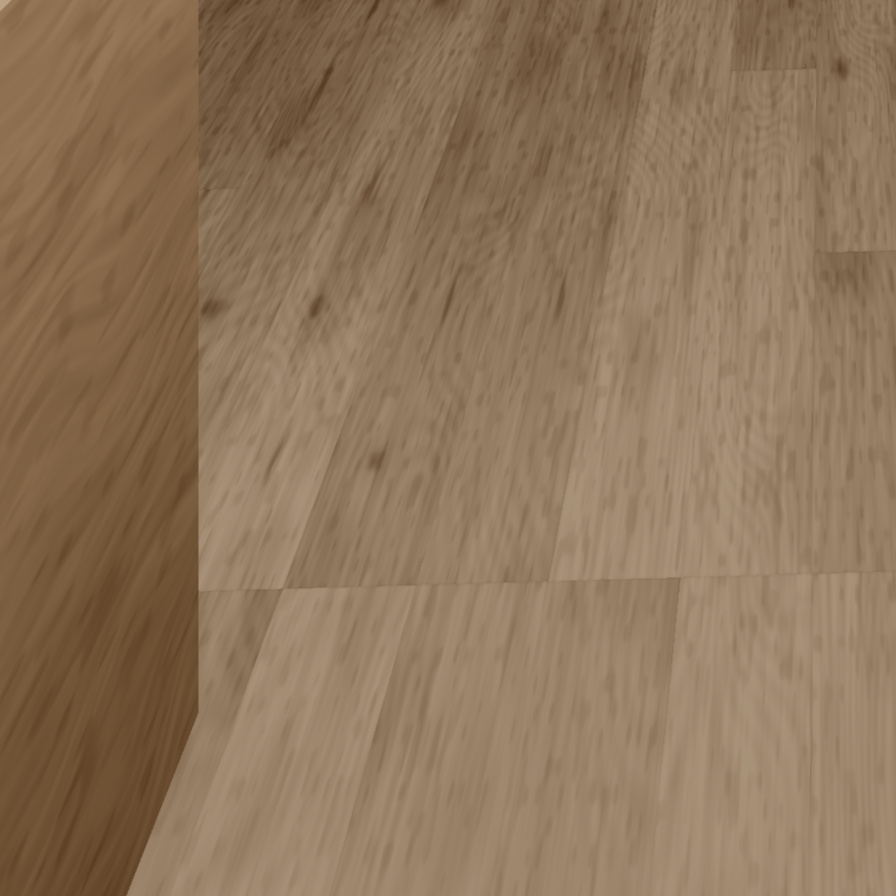
This texture is drawn by a three.js fragment shader. Its source:

```glsl
// Oak floorboards running to a vanishing point beside an upright wooden panel.
// Lanes and joints are cut in perspective coordinates; layered value noise
// adds streaks, growth rings, pores and knots to a dark-to-light wood ramp.
varying vec2 vUv;

const vec3 WOOD_DARK = vec3(0.36, 0.26, 0.16);
const vec3 WOOD_LIGHT = vec3(0.64, 0.55, 0.45);
const vec3 PANEL_TINT = vec3(1.03, 0.98, 0.91);
const vec2 VANISH = vec2(0.9206, 1.983);
const float LANE_WIDTH = 0.09;     // slope between neighbouring seams
const float LANE_SHIFT = 0.009;
const float JOINT_TILT = 0.0285;
const float NEAR_JOINT = 0.617;    // joint shared by every lane
const float PANEL_EDGE = 0.222;
const float PANEL_FOOT = 0.206;
const float FOOT_SLOPE = 0.393;
const float SMOOTH_STEP = 0.0005;  // half spacing of the edge samples

// Per-lane values, counted from the right: lanes 0-3, then 4-7
const vec4 FAR_JOINT_A = vec4(0.792, 0.946, 1.2, 1.2);
const vec4 FAR_JOINT_B = vec4(1.2, 1.2, 1.2, 0.853);
const vec4 NEAR_TONE_A = vec4(0.03, 0.04, -0.05, -0.04);
const vec4 NEAR_TONE_B = vec4(0.02, -0.12, -0.10, -0.10);
const vec4 MID_TONE_A = vec4(-0.10, 0.06, 0.06, -0.10);
const vec4 MID_TONE_B = vec4(-0.10, 0.07, -0.05, 0.05);
const vec4 FAR_TONE_A = vec4(0.0, -0.10, 0.0, 0.0);
const vec4 FAR_TONE_B = vec4(0.0, 0.0, 0.0, -0.10);

float hash(vec2 p) {
  vec3 q = fract(p.xyx * 0.1031);
  q += dot(q, q.yzx + 33.33);
  return fract((q.x + q.y) * q.z);
}

float noise(vec2 p) {
  vec2 i = floor(p), f = fract(p);
  f = f * f * (3.0 - 2.0 * f);
  return mix(mix(hash(i), hash(i + vec2(1.0, 0.0)), f.x),
             mix(hash(i + vec2(0.0, 1.0)), hash(i + vec2(1.0, 1.0)), f.x), f.y);
}

// Select one of eight lane values
float pick(vec4 a, vec4 b, float k) {
  vec4 n = vec4(0.0, 1.0, 2.0, 3.0);
  return dot(a, max(1.0 - abs(k - n), 0.0))
       + dot(b, max(1.0 - abs(k - 4.0 - n), 0.0));
}

// Dark round knots and narrow cracks, at most one per cell of a board
float knots(float across, float v, float depth, vec2 board) {
  float cell = floor(v / 0.09);
  vec2 id = vec2(cell + 17.0, board.x * 7.0 + board.y);
  vec2 centre = vec2(0.25 + 0.5 * hash(id + 3.1), (cell + 0.5) * 0.09);
  vec2 d = vec2((across - centre.x) * LANE_WIDTH * depth,
                (v - centre.y) * depth * depth);
  float crack = step(0.5, hash(id + 8.7));
  d /= mix(vec2(0.012, 0.016), vec2(0.005, 0.034), crack);
  float r = length(d) + 0.5 * (noise(d * 1.7 + id) - 0.5);
  float present = step(0.70, hash(id)) * step(NEAR_JOINT, v);
  return present * (0.38 * smoothstep(1.1, 0.2, r) + 0.14 * exp(-0.45 * r * r));
}

vec3 floorColor(vec2 p) {
  // Perspective lanes and boards
  float depth = VANISH.y - p.y;
  float lane = ((p.x - VANISH.x) / depth + LANE_SHIFT) / LANE_WIDTH;
  float v = 1.0 / (depth - JOINT_TILT * (1.0 - p.x));
  float k = clamp(-floor(lane), 0.0, 7.0);
  float across = fract(lane);
  float farJoint = pick(FAR_JOINT_A, FAR_JOINT_B, k);
  float row = step(NEAR_JOINT, v) + step(farJoint, v);
  float tone = row < 0.5 ? pick(NEAR_TONE_A, NEAR_TONE_B, k)
             : row < 1.5 ? pick(MID_TONE_A, MID_TONE_B, k)
             : pick(FAR_TONE_A, FAR_TONE_B, k);

  // Grain, shifted for each board
  vec2 shift = 60.0 * vec2(hash(vec2(k, row)), hash(vec2(row + 9.0, k)));
  float field = across + 1.7 * noise(vec2(across * 1.7, v * 9.0) + shift);
  float rings = sin(field * 36.0);
  float streak = noise(vec2(lane * 22.0, v * 16.0) + shift) - 0.5;
  float fine = noise(vec2(lane * 48.0, v * 55.0) + shift) - 0.5;
  float pores = smoothstep(0.58, 0.9, noise(vec2(lane * 27.0, v * 105.0) + shift));
  float stain = smoothstep(0.5, 0.9, noise(vec2(across * 3.0, v * 15.0) + shift.yx));
  float grain = 0.16 * streak + 0.10 * fine + 0.035 * rings - 0.13 * pores - 0.13 * stain;

  // Light falls off towards the back, most of all in the left corner
  float light = mix(0.95, 0.66, smoothstep(0.4, 1.05, p.y));
  light -= 0.26 * exp(-9.0 * dot(p - vec2(0.22, 1.0), p - vec2(0.22, 1.0)));
  float gap = min(across, 1.0 - across) * LANE_WIDTH * depth;
  float joint = min(abs(v - NEAR_JOINT), abs(v - farJoint)) * depth * depth;
  tone += light + grain * mix(0.85, 1.35, p.y) - knots(across, v, depth, vec2(k, row));
  tone -= 0.05 * smoothstep(0.003, 0.0, gap) + 0.07 * smoothstep(0.003, 0.0, joint);
  return mix(WOOD_DARK, WOOD_LIGHT, clamp(tone, -0.1, 1.06));
}

vec3 panelColor(vec2 p) {
  // Grain lines share the floor's vanishing point
  float slope = (VANISH.y - p.y) / (VANISH.x - p.x);
  float along = 1.0 / (VANISH.x - p.x);
  float tone = 0.20 + 0.56 * p.y - 0.70 * p.x;
  float bend = slope + 0.12 * noise(vec2(slope * 5.0, along * 7.0));
  tone += 0.15 * (noise(vec2(bend * 22.0, along * 5.0)) - 0.5);
  tone += 0.15 * (noise(vec2(bend * 85.0, along * 16.0)) - 0.5);
  tone -= 0.13 * smoothstep(0.62, 0.9, noise(vec2(slope * 60.0, along * 28.0)));
  tone += 0.02 * sin(bend * 140.0);
  vec3 wood = mix(WOOD_DARK, WOOD_LIGHT, clamp(tone, -0.1, 1.0)) * PANEL_TINT;
  return mix(wood, WOOD_LIGHT * 1.15, step(p.x + 1.0 - p.y, 0.013));
}

void main() {
  vec3 color = vec3(0.0);
  for (int i = 0; i < 4; i++) {
    vec2 corner = vec2(mod(float(i), 2.0), floor(float(i) * 0.5)) * 2.0 - 1.0;
    vec2 p = vUv + corner * SMOOTH_STEP;
    float edge = PANEL_EDGE - FOOT_SLOPE * max(PANEL_FOOT - p.y, 0.0);
    color += p.x < edge ? panelColor(p) : floorColor(p);
  }
  gl_FragColor = vec4(color * 0.25, 1.0);
}
```
